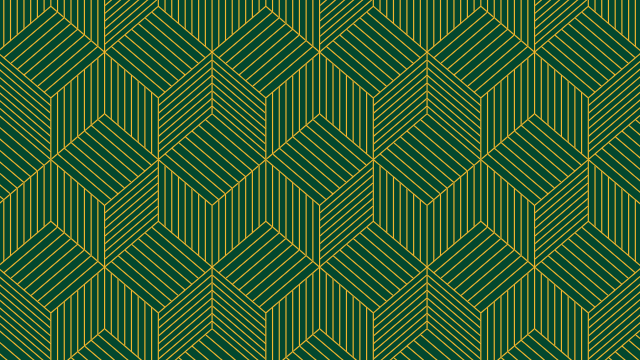
Write a WebGL 2 fragment shader that draws this pattern.

```glsl
#version 300 es
precision highp float;
// Stacked cubes with hatched faces, gold lines on deep green.

uniform vec2 u_resolution;
out vec4 fragColor;

const float H = 0.4264;                          // half height of a cube's top rhombus
const float SLOPE = 2.0 * H;                     // rise of the slanted edges
const float TILT = inversesqrt(1.0 + SLOPE * SLOPE);

// Distance to the nearest whole number.
float toLine(float t) {
    return abs(t - round(t));
}

// Column of the cube in a row; odd rows shift by half a cube.
float columnAt(float x, float row) {
    return round(x - 0.5 * mod(row, 2.0));
}

// Offset from the centre of the cube's top face.
vec2 fromCube(vec2 q, float column, float row) {
    return q - vec2(column + 0.5 * mod(row, 2.0), row);
}

void main() {
    // One unit is the spacing of cubes, across and down.
    vec2 q = (gl_FragCoord.xy / u_resolution.y - vec2(0.8877, 0.5567)) / 0.2986;
    float pixel = 1.0 / (0.2986 * u_resolution.y);

    // Find the cube, stepping down a row below its lower edges.
    float row = floor(q.y) + 1.0;
    float column = columnAt(q.x, row);
    vec2 d = fromCube(q, column, row);
    if (d.y < SLOPE * abs(d.x) - 1.0) {
        row -= 1.0;
        column = columnAt(q.x, row);
        d = fromCube(q, column, row);
    }
    bool oddColumn = mod(column, 2.0) > 0.5;
    bool mirrored = oddColumn && mod(row, 2.0) > 0.5;

    float side = abs(d.x);
    float slant = d.y - SLOPE * side;
    float hatch, outline;

    if (d.y > SLOPE * side - H) {
        // Top face: eight strips, rising or falling to the right.
        float c = d.y + (mirrored ? -SLOPE : SLOPE) * d.x;
        hatch = toLine(4.0 * c / H) * TILT * H / 4.0;
        outline = (H - abs(d.y) - SLOPE * side) * TILT;
    } else {
        // Side faces: eight strips, upright or along the slanted edge.
        bool slanted = d.x < 0.0 ? mirrored : !oddColumn;
        float strip = (1.0 - H) / 8.0;
        hatch = slanted ? toLine((slant + H) / (1.0 - H) * 8.0) * strip * TILT
                        : toLine(side * 16.0) / 16.0;
        float across = min(side, 0.5 - side);
        // On a side face the slanted edges mirror the top face's lower edges.
        float rise = d.y - SLOPE * side;
        float ends = min(abs(rise + H), abs(rise + 1.0)) * TILT;
        outline = min(across, ends);
    }

    float line = clamp(0.5 + (0.0054 - min(hatch, abs(outline))) / pixel, 0.0, 1.0);
    vec3 green = vec3(0.01, 0.28, 0.18);
    vec3 gold = vec3(0.95, 0.71, 0.18);
    fragColor = vec4(mix(green, gold, line), 1.0);
}
```
